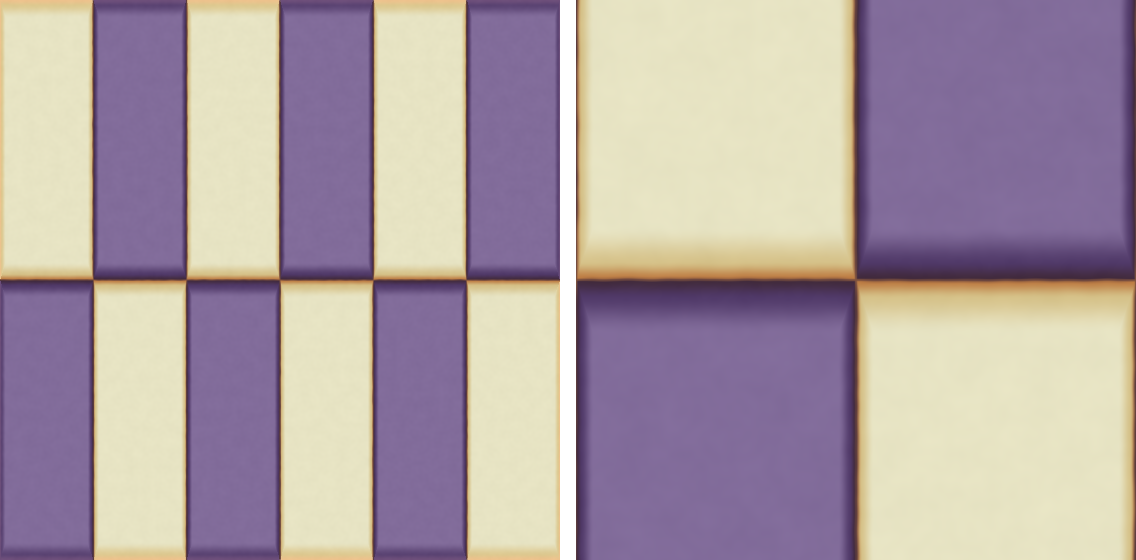
Left, the full canvas; right, a detail of the centre.
Give the GLSL for this pattern, as a Shadertoy shader.

```glsl
// Checkerboard of tall pillow tiles, cream against purple, six across and two down.
// Each tile has a mitred bevel scaled to its cell, a burnt rim and a dark joint;
// gradient noise makes the rims waver and mottles the faces faintly.

#define GRID vec2(6.0, 2.0)
#define BEVEL 0.064          // bevel width, as a share of the cell
#define RIM 0.022            // rim width, as a share of the cell
#define JOINT 0.0026         // half width of the dark joint, in canvas units
#define WAVER 0.0005         // wander of the edges, in canvas units
#define MOTTLE 0.012
#define CREAM vec3(0.905, 0.892, 0.765)
#define CREAM_BEVEL vec3(0.835, 0.755, 0.530)
#define PURPLE vec3(0.508, 0.423, 0.605)
#define PURPLE_BEVEL vec3(0.310, 0.220, 0.405)
#define BURNT vec3(0.740, 0.480, 0.255)
#define DARK vec3(0.255, 0.165, 0.235)

vec2 hashGradient(vec2 cell) {
    vec3 q = fract(cell.xyx * vec3(0.1031, 0.1030, 0.0973));
    q += dot(q, q.yzx + 33.33);
    float angle = 6.2832 * fract((q.x + q.y) * q.z);
    return vec2(cos(angle), sin(angle));
}

float gradientNoise(vec2 p) {
    vec2 i = floor(p), f = fract(p);
    vec2 w = f * f * f * (f * (f * 6.0 - 15.0) + 10.0);
    vec2 e = vec2(1.0, 0.0);
    float a = dot(hashGradient(i), f);
    float b = dot(hashGradient(i + e), f - e);
    float c = dot(hashGradient(i + e.yx), f - e.yx);
    float d = dot(hashGradient(i + 1.0), f - 1.0);
    return mix(mix(a, b, w.x), mix(c, d, w.x), w.y);
}

// Face, bevel and rim shaded by depth from the tile edge
vec3 tileColor(vec3 face, vec3 bevel, vec3 rim, float depth) {
    vec3 color = mix(bevel, face, smoothstep(RIM * 0.7, BEVEL, depth));
    return mix(rim, color, smoothstep(0.0, RIM, depth));
}

void mainImage(out vec4 fragColor, in vec2 fragCoord) {
    vec2 p = fragCoord / iResolution.xy;
    float pixel = 1.0 / min(iResolution.x, iResolution.y);

    // Cell layout, with edges that waver slightly
    vec2 waver = vec2(gradientNoise(p * 70.0), gradientNoise(p * 70.0 + 41.0));
    vec2 g = (p + WAVER * waver) * GRID;
    vec2 cell = clamp(floor(g), vec2(0.0), GRID - 1.0);
    vec2 line = clamp(floor(g + 0.5), vec2(0.0), GRID);
    vec2 depth = abs(g - line);

    // Lines on the canvas border carry no joint and a paler rim
    vec2 border = 1.0 - step(0.5, line) * step(line, GRID - 0.5);
    vec2 gap = depth / GRID + border;
    float pale = depth.x < depth.y ? border.x : border.y;

    // Both tile colours, blended smoothly across the joints
    float d = min(depth.x, depth.y);
    vec3 creamRim = mix(BURNT, vec3(0.93, 0.76, 0.55), pale);
    vec3 purpleRim = mix(DARK, vec3(0.43, 0.31, 0.48), pale);
    vec3 cream = tileColor(CREAM, CREAM_BEVEL + 0.03 * pale, creamRim, d);
    vec3 purple = tileColor(PURPLE, PURPLE_BEVEL + 0.04 * pale, purpleRim, d);
    vec2 inside = smoothstep(vec2(0.0), vec2(max(0.0012, pixel)), gap);
    float parity = 1.0 - 2.0 * mod(cell.x + cell.y, 2.0);
    vec3 color = mix(cream, purple, 0.5 + 0.5 * parity * inside.x * inside.y);

    // Uneven dark joint, fading where four tiles meet
    vec2 joint = 1.0 - smoothstep(vec2(0.0), vec2(max(JOINT, pixel)), gap);
    float shade = max(joint.x * smoothstep(0.0, 0.012, gap.y),
                      0.6 * joint.y * smoothstep(0.0, 0.012, gap.x));
    shade *= 0.55 + 0.35 * gradientNoise(p * 24.0 + 9.0);
    color = mix(color, DARK, shade);

    // Faint mottling
    color += MOTTLE * (gradientNoise(p * 45.0) + 0.6 * gradientNoise(p * 130.0));
    fragColor = vec4(color, 1.0);
}
```
